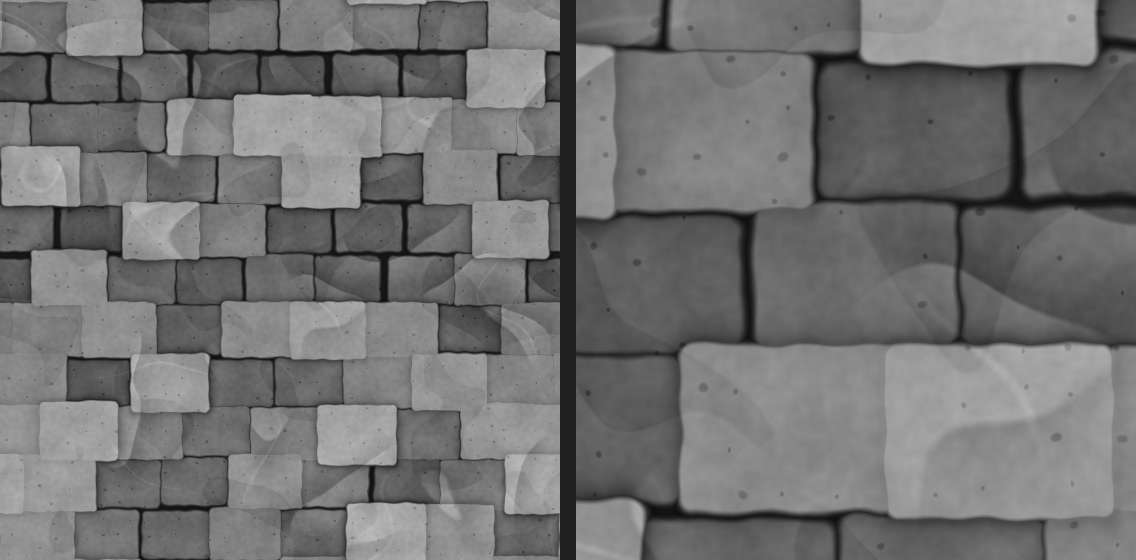
Left: the whole. Right: its middle third, enlarged.
Give the GLSL for this texture, as a WebGL 1 fragment shader.

```glsl
precision highp float;
// Grey stone wall: 11 shifted courses of 8 blocks. Each block has a random height;
// taller blocks are lighter, larger and overlap their neighbours, casting soft contact
// shadows. Warped gradient noise adds stains, veins and grain; scattered pits finish it.

uniform vec2 u_resolution;

#define GRID vec2(8.0, 11.0)   // blocks across, courses up
#define COURSE_SHIFT 0.3       // sideways shift per course, in blocks
#define JITTER 0.004           // random displacement of blocks
#define GROW_LOW -0.005        // size change of the lowest blocks
#define GROW_HIGH 0.0115       // size change of the tallest blocks
#define CORNER 0.010           // corner radius
#define SHADOW_REACH 0.0065    // falloff of contact shadows
#define SHADOW_DEPTH 1.15
#define STAIN 0.15             // contrast of the stains
#define PIT_GRID 36.0          // cells that may hold one pit
#define GAP_GREY 0.12
#define TOP_GREY 0.67

vec2 hash2(vec2 p) {
  vec3 q = fract(p.xyx * vec3(0.1031, 0.1030, 0.0973));
  q += dot(q, q.yzx + 33.33);
  return fract((q.xx + q.yz) * q.zy);
}

float cornerSlope(vec2 cell, vec2 offset, float period) {
  float angle = 6.2832 * hash2(mod(cell, period) + period * 3.7).x;
  return dot(vec2(cos(angle), sin(angle)), offset);
}

// Gradient noise that repeats across the canvas; period = cells per side.
float noise(vec2 p, float period) {
  p *= period;
  vec2 i = floor(p), f = fract(p);
  vec2 u = f * f * f * (f * (f * 6.0 - 15.0) + 10.0);
  vec2 e = vec2(1.0, 0.0);
  float low = mix(cornerSlope(i, f, period), cornerSlope(i + e, f - e, period), u.x);
  float high = mix(cornerSlope(i + e.yx, f - e.yx, period),
                   cornerSlope(i + e.xx, f - e.xx, period), u.x);
  return mix(low, high, u.y);
}

float roundedBox(vec2 p, vec2 halfSize, float radius) {
  vec2 q = abs(p) - halfSize + radius;
  return length(max(q, 0.0)) + min(max(q.x, q.y), 0.0) - radius;
}

// Signed distance (x) and top height (y) of a block near p.
vec2 block(vec2 p, vec2 neighbour) {
  float row = floor(p.y * GRID.y) + neighbour.y;
  float shift = COURSE_SHIFT * mod(row, GRID.y);
  float column = floor(p.x * GRID.x - shift) + neighbour.x;
  vec2 id = mod(vec2(column, row), GRID);
  float rise = hash2(id + 17.0).x;
  vec2 center = (vec2(column + shift, row) + 0.5) / GRID;
  center += (hash2(id + 61.0) - 0.5) * 2.0 * JITTER;
  vec2 halfSize = 0.5 / GRID + mix(GROW_LOW, GROW_HIGH, rise);
  return vec2(roundedBox(p - center, halfSize, CORNER), mix(0.40, 0.96, rise));
}

// Height of the visible surface, with contact shadow in y.
vec2 wall(vec2 p) {
  float surface = 0.0, shadow = 0.0;
  for (int j = -1; j <= 1; j++)
    for (int i = -1; i <= 1; i++) {
      vec2 b = block(p, vec2(i, j));
      surface = max(surface, b.y * (1.0 - smoothstep(-0.0045, 0.003, b.x)));
    }
  for (int j = -1; j <= 1; j++)
    for (int i = -1; i <= 1; i++) {
      vec2 b = block(p, vec2(i, j));
      float reach = exp(-max(b.x, 0.0) / SHADOW_REACH);
      shadow = max(shadow, max(b.y - surface, 0.0) * reach);
    }
  return vec2(surface, min(shadow * SHADOW_DEPTH, 0.55));
}

// Overlapping sheets: a sawtooth of warped noise fades one way and ends sharply.
float stains(vec2 p) {
  vec2 warp = vec2(noise(p, 6.0), noise(p + 0.37, 7.0)) * 0.09;
  float field = noise(p + warp, 4.0);
  float saw = fract(field * 2.6 + 0.2);
  saw -= smoothstep(0.95, 1.0, saw);
  float patches = smoothstep(-0.18, 0.25, noise(p + warp.yx, 5.0));
  float second = noise(p - warp, 8.0);
  float sheet = smoothstep(0.16, 0.18, second) * (0.9 - second);
  float vein = 1.0 - smoothstep(0.0, 0.018, abs(noise(p + warp * 1.4, 3.0)));
  return (saw - 0.45) * patches - 0.4 * sheet + 0.35 * vein * patches;
}

float pits(vec2 p) {
  vec2 cell = floor(p * PIT_GRID);
  vec2 look = hash2(cell + 211.0);
  vec2 center = 0.25 + 0.5 * hash2(cell + 97.0);
  vec2 offset = (fract(p * PIT_GRID) - center) * vec2(1.0, 0.65 + 0.6 * look.y);
  float radius = mix(0.05, 0.16, look.y * look.y);
  return step(look.x, 0.5) * (1.0 - smoothstep(radius * 0.4, radius, length(offset)));
}

void main() {
  vec2 p = gl_FragCoord.xy / u_resolution;
  vec2 wobble = vec2(noise(p, 38.0), noise(p + 0.53, 41.0)) * 0.0035;
  vec2 stone = wall(p + wobble);

  // Light from height, then wear over the whole wall
  float grey = mix(GAP_GREY, TOP_GREY, stone.x);
  float wear = STAIN * stains(p) + 0.06 * noise(p, 22.0) + 0.035 * noise(p, 90.0);
  wear += 0.02 * noise(p, 210.0) - 0.11 * pits(p + wobble);
  grey = (grey + wear * smoothstep(0.0, 0.4, stone.x)) * (1.0 - stone.y);
  gl_FragColor = vec4(vec3(clamp(grey, 0.0, 1.0)), 1.0);
}
```
